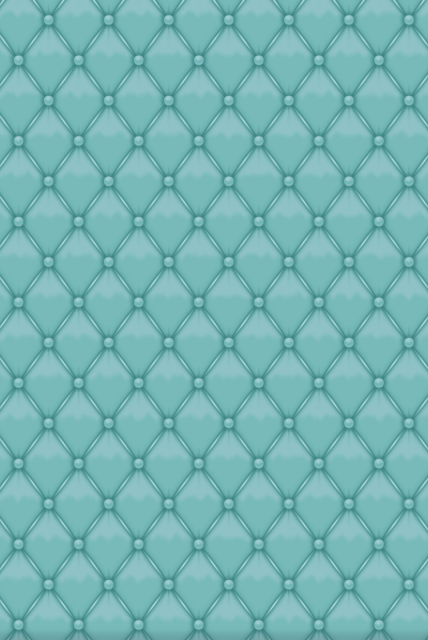
This pattern is drawn by a WebGL 2 fragment shader. Its source:

```glsl
#version 300 es
precision highp float;
// Tufted teal upholstery: a lattice of buttons joined by folded diagonal seams.
// Skewed coordinates turn each diamond into a unit square; sheen, folds, pleats
// and domed buttons are then layered with distance-based masks.

uniform vec2 u_resolution;
out vec4 fragColor;

// Layout: repeats across and down, first button, cell height over width
const vec2 REPEATS = vec2(7.126, 7.934);
const vec2 ORIGIN = vec2(0.310, 0.186);
const float CELL_ASPECT = 1.347;

// Sizes, in cell widths
const float BUTTON_RADIUS = 0.093;
const float SEAM_WIDTH = 0.017;
const float FOLD_SPREAD = 0.026;
const float SHEEN_EDGE = 0.075;
const float SHEEN_WOBBLE = 0.05;

// Colours
const vec3 LEATHER = vec3(0.470, 0.730, 0.730);
const vec3 SHEEN = vec3(0.565, 0.765, 0.785);
const vec3 SHADE = vec3(0.350, 0.630, 0.630);
const vec3 CREASE = vec3(0.220, 0.500, 0.495);
const vec3 GLINT = vec3(0.740, 0.890, 0.890);
const vec3 BUTTON = vec3(0.435, 0.705, 0.710);

vec2 hashGradient(vec2 cell) {
    vec3 p = fract(cell.xyx * vec3(0.1031, 0.1030, 0.0973));
    p += dot(p, p.yzx + 33.33);
    float angle = 6.2832 * fract((p.x + p.y) * p.z);
    return vec2(cos(angle), sin(angle));
}

float gradientNoise(vec2 p) {
    vec2 i = floor(p), f = p - i;
    vec2 u = f * f * f * (f * (f * 6.0 - 15.0) + 10.0);
    vec2 e = vec2(1.0, 0.0);
    float low = mix(dot(hashGradient(i), f), dot(hashGradient(i + e), f - e), u.x);
    float high = mix(dot(hashGradient(i + e.yx), f - e.yx),
                     dot(hashGradient(i + 1.0), f - 1.0), u.x);
    return mix(low, high, u.y);
}

float bell(float x, float width) {
    return exp(-x * x / (width * width));
}

// Fold between two buttons: side is the signed distance, along runs 0 to 1.
vec3 drawSeam(vec3 color, float side, float along, float pixel) {
    float arch = sin(3.14159 * along);
    float width = max(SEAM_WIDTH, 0.6 * pixel);
    float spread = FOLD_SPREAD * arch;
    float ends = 1.0 - arch;
    color = mix(color, SHADE, 0.55 * bell(side, 0.060));
    color = mix(color, CREASE, (0.50 + 0.40 * ends) * bell(side - spread, width));
    color = mix(color, CREASE, (0.38 + 0.45 * ends) * bell(side + spread, width));
    float glint = bell(side + 0.003, width * 0.85) * bell(along - 0.5, 0.19);
    return mix(color, GLINT, 0.85 * glint);
}

// Creases pulled out of a button, fanning mostly downwards.
float pleats(vec2 q) {
    float r = length(q);
    float angle = atan(q.x, -q.y);
    float fan = pow(0.5 + 0.5 * cos(angle * 14.0), 2.0);
    float below = fan * smoothstep(1.05, 0.5, abs(angle)) * exp(-max(r - BUTTON_RADIUS, 0.0) * 11.0);
    float above = bell(q.x, 0.018) * smoothstep(0.08, 0.13, q.y) * smoothstep(0.32, 0.14, q.y);
    return 0.65 * below + 0.30 * above;
}

vec3 drawButton(vec3 color, vec2 q, float pixel) {
    float r = length(q);
    float halo = bell(max(r - BUTTON_RADIUS, 0.0), 0.045);
    color = mix(color, CREASE, 0.55 * halo);
    vec2 n = q / BUTTON_RADIUS;
    vec3 dome = mix(BUTTON, SHEEN, smoothstep(-0.2, 0.8, n.y));
    dome = mix(dome, GLINT, 0.50 * bell(length(n - vec2(-0.15, 0.35)), 0.40));
    dome = mix(dome, SHEEN, 0.55 * bell(length(n) - 0.65, 0.18) * smoothstep(0.1, -0.6, n.y));
    dome = mix(dome, CREASE, 0.75 * smoothstep(0.72, 1.02, length(n)));
    float mask = 1.0 - smoothstep(-0.6 * pixel, 0.6 * pixel, r - BUTTON_RADIUS);
    return mix(color, dome, mask);
}

void main() {
    vec2 uv = gl_FragCoord.xy / u_resolution;
    vec2 g = uv * REPEATS - ORIGIN;
    float pixel = REPEATS.x / u_resolution.x;

    // Skewed lattice: buttons at integers, seams on the grid lines
    vec2 skew = vec2(g.x + g.y, g.y - g.x);
    vec2 offset = skew - round(skew);
    vec2 q = 0.5 * vec2(offset.x - offset.y, (offset.x + offset.y) * CELL_ASPECT);
    vec2 c = fract(skew) - 0.5;
    vec2 local = 0.5 * vec2(c.x - c.y, c.x + c.y);
    vec2 side = offset / length(vec2(1.0, 1.0 / CELL_ASPECT));
    float seamDistance = min(abs(side.x), abs(side.y));

    // Padded leather with a ragged sheen on each upper half
    vec3 color = mix(LEATHER, SHADE, 0.22 * smoothstep(0.16, 0.0, seamDistance));
    float ragged = SHEEN_EDGE - 0.022 * cos(local.x * 21.0)
                 + SHEEN_WOBBLE * gradientNoise(g * vec2(9.0, 3.0));
    float sheen = smoothstep(-0.045, 0.055, local.y - ragged);
    sheen *= smoothstep(0.015, 0.085, seamDistance) * mix(1.0, 0.75, smoothstep(0.2, 0.45, local.y));
    color = mix(color, SHEEN, 0.92 * sheen);

    // Pleats, seams, buttons
    color = mix(color, CREASE, pleats(q));
    color = drawSeam(color, side.x, fract(skew.y), pixel);
    color = drawSeam(color, side.y, fract(skew.x), pixel);
    color = drawButton(color, q, pixel);

    // Soft shadow along the bottom edge
    color *= 1.0 - 0.12 * smoothstep(0.022, 0.0, uv.y);
    fragColor = vec4(color, 1.0);
}
```
